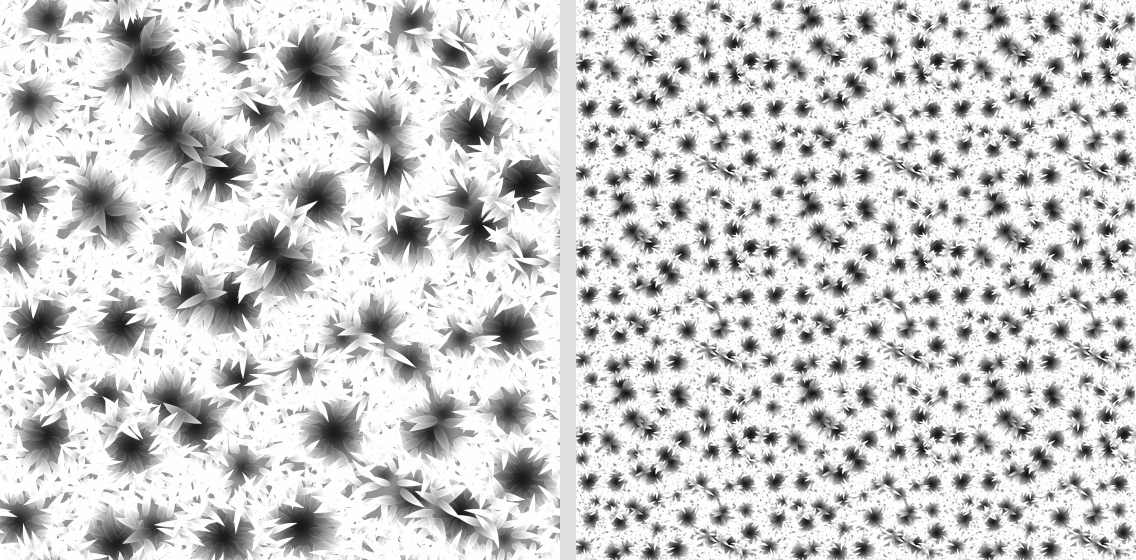
Left, the tile; right, the same tile 3 across and 3 down.
Reproduce this texture procedurally as a Shadertoy shader.

```glsl
// Seamless grey fur: pale pointed blades fan out from scattered dark tufts.
#define BLADE_CELLS 48.0     // blade grid cells per side
#define TUFT_CELLS 8.0       // tuft grid cells per side
#define MAX_LENGTH 0.058     // longest blade
#define BLADE_WIDTH 0.0060   // half width on open ground
#define TUFT_WIDTH 0.0105    // half width inside tufts
#define TUFT_RADIUS 0.076    // largest tuft
#define TUFT_REACH 0.13      // how far a tuft steers blades
#define STRAY 0.28           // random share of blade direction
#define BEND 0.012           // sideways curl at the tip
#define TIP_GAIN 0.66        // brightening from root to tip
#define EDGE_SOFT 0.0013     // blade edge smoothing

// Integer hash of a wrapped cell and a salt, three values in 0..1
vec3 hash3(vec2 cell, float cells, float salt) {
    uvec3 v = uvec3(vec3(mod(cell, cells), salt) + 0.5);
    v = v * 1664525u + 1013904223u;
    v.x += v.y * v.z; v.y += v.z * v.x; v.z += v.x * v.y;
    v ^= v >> 16u;
    v.x += v.y * v.z; v.y += v.z * v.x; v.z += v.x * v.y;
    return vec3(v >> 8u) / 16777216.0;
}

// Tufts near the current pixel: centre, radius, depth
vec4 tufts[25];
int tuftCount = 0;

void gatherTufts(vec2 uv) {
    vec2 home = floor(uv * TUFT_CELLS);
    for (int j = -2; j <= 2; j++)
    for (int i = -2; i <= 2; i++) {
        vec2 cell = home + vec2(i, j);
        vec3 rnd = hash3(cell, TUFT_CELLS, 9.0);
        vec2 centre = (cell + 0.08 + 0.84 * rnd.xy) / TUFT_CELLS;
        if (distance(centre, uv) < TUFT_REACH + MAX_LENGTH + 0.01) {
            float radius = mix(0.022, TUFT_RADIUS, rnd.z);
            tufts[tuftCount++] = vec4(centre, radius, mix(0.55, 1.0, sqrt(rnd.z)));
        }
    }
}

// Outward direction in xy, ground height in z (0 in a tuft, 1 in the open)
vec3 sampleGround(vec2 p) {
    vec3 ground = vec3(0.0, 0.0, 1.0);
    for (int i = 0; i < tuftCount; i++) {
        vec4 tuft = tufts[i];
        vec2 away = p - tuft.xy;
        float d = length(away);
        float pull = max(0.0, 1.0 - d / TUFT_REACH);
        ground.xy += away / max(d, 0.0001) * pull * pull * tuft.w;
        ground.z = min(ground.z, 1.0 - tuft.w * (1.0 - smoothstep(0.0, tuft.z, d)));
    }
    return ground;
}

// Blade coverage in x and brightness in y, for an offset from its root
vec2 blade(vec2 offset, vec3 ground, vec3 rnd) {
    float angle = 6.2831853 * rnd.z;
    vec2 stray = STRAY * vec2(cos(angle), sin(angle));
    vec2 dir = normalize(ground.xy + stray + 0.0001);
    float size = mix(1.0, 0.62 + 0.38 * fract(rnd.z * 37.0), ground.z);
    float t = dot(offset, dir) / (MAX_LENGTH * size);
    if (t <= 0.0 || t >= 1.0) return vec2(0.0);

    // Leaf outline, bent sideways towards the tip
    float curl = BEND * (2.0 * fract(rnd.z * 91.0) - 1.0);
    float side = abs(dot(offset, vec2(-dir.y, dir.x)) - curl * t * t);
    float halfWidth = mix(TUFT_WIDTH, BLADE_WIDTH, ground.z) * 2.6 * sqrt(t) * (1.0 - t);
    float cover = 1.0 - smoothstep(-EDGE_SOFT, EDGE_SOFT, side - halfWidth);

    // Dark root, bright tip, thin light rim
    float rim = min(side / max(halfWidth, 0.0001), 1.0);
    float tone = mix(0.08, 0.76, ground.z) + TIP_GAIN * t;
    return vec2(cover, tone + 0.12 * rim * rim * rim - 0.04);
}

void mainImage(out vec4 fragColor, in vec2 fragCoord) {
    vec2 uv = fragCoord / iResolution.xy;
    gatherTufts(uv);

    // Bare ground between the blades
    float shade = mix(0.07, 0.58, sampleGround(uv).z);

    // Brighter blades lie on top
    vec2 home = floor(uv * BLADE_CELLS);
    for (int j = -3; j <= 3; j++)
    for (int i = -3; i <= 3; i++)
    for (int k = 0; k < 2; k++) {
        vec2 cell = home + vec2(i, j);
        vec3 rnd = hash3(cell, BLADE_CELLS, float(k));
        vec2 root = (cell + rnd.xy) / BLADE_CELLS;
        vec2 offset = uv - root;
        if (dot(offset, offset) > 1.1 * MAX_LENGTH * MAX_LENGTH) continue;
        vec2 layer = blade(offset, sampleGround(root), rnd);
        shade += layer.x * max(min(layer.y, 0.995) - shade, 0.0);
    }
    fragColor = vec4(vec3(shade), 1.0);
}
```
